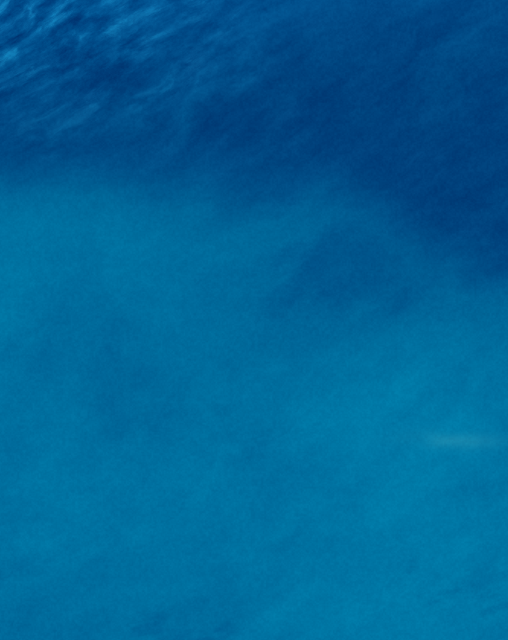
Reproduce this texture procedurally as a Shadertoy shader.

```glsl
#define DEEP vec3(0.0, 0.25, 0.48)
#define NAVY vec3(0.0, 0.305, 0.525)
#define TEAL vec3(0.0, 0.415, 0.605)
#define LAGOON vec3(0.0, 0.485, 0.66)
#define SKY_BLUE vec3(0.01, 0.345, 0.59)
#define GLINT vec3(0.12, 0.07, 0.03)
#define RIPPLE_ANGLE 0.55
#define RIPPLE_SCALE vec2(15.0, 46.0)
#define CLOUD_SCALE 3.2
#define MOTTLE 0.20
#define GRAIN 0.022

float hash(vec2 p) {
    vec3 q = fract(p.xyx * vec3(0.1031, 0.1030, 0.0973));
    q += dot(q, q.yzx + 33.33);
    return fract((q.x + q.y) * q.z);
}

float noise(vec2 p) {
    vec2 cell = floor(p), f = fract(p);
    f = f * f * f * (f * (f * 6.0 - 15.0) + 10.0);
    float low = mix(hash(cell), hash(cell + vec2(1, 0)), f.x);
    float high = mix(hash(cell + vec2(0, 1)), hash(cell + vec2(1, 1)), f.x);
    return mix(low, high, f.y);
}

// Layered noise, centred on zero
float fbm(vec2 p) {
    float sum = 0.0, gain = 0.5;
    for (int i = 0; i < 5; i++) {
        sum += gain * (noise(p) - 0.5);
        p = mat2(0.8, 0.6, -0.6, 0.8) * p * 2.03 + 17.3;
        gain *= 0.55;
    }
    return sum;
}

vec2 rotate(vec2 p, float angle) {
    float c = cos(angle), s = sin(angle);
    return vec2(c * p.x + s * p.y, c * p.y - s * p.x);
}

// Soft elliptical spot
float spot(vec2 p, vec2 centre, vec2 radius) {
    vec2 d = (p - centre) / radius;
    return exp(-dot(d, d));
}

vec3 waterColour(float tone) {
    vec3 c = mix(DEEP, NAVY, smoothstep(0.0, 0.35, tone));
    c = mix(c, TEAL, smoothstep(0.25, 0.75, tone));
    return mix(c, LAGOON, smoothstep(0.65, 1.1, tone));
}

void mainImage(out vec4 fragColor, in vec2 fragCoord) {
    vec2 uv = fragCoord / iResolution.xy;
    vec2 p = fragCoord / iResolution.y;

    // Drifting clouds, slanted wisps and small mottles
    vec2 warp = vec2(fbm(p * 4.0 + 3.0), fbm(p * 4.0 + 41.0));
    vec2 slanted = rotate(p, RIPPLE_ANGLE);
    float cloud = fbm(p * CLOUD_SCALE + warp * 0.8 + 8.0);
    float wisps = fbm(slanted * vec2(8.0, 18.0) + warp * 1.5);
    float mottle = fbm(slanted * vec2(22.0, 34.0) + warp * 3.0 + 61.0);

    // Shallow water below a sloping, ragged edge
    float edge = 0.70 - 0.14 * smoothstep(0.6, 1.05, uv.x);
    float height = uv.y - edge + 0.10 * cloud + 0.10 * wisps + 0.05 * mottle;
    float shallow = smoothstep(0.09, -0.07, height);
    float tone = mix(0.16, 0.76, shallow);

    // Broad light and dark regions
    tone += 0.18 * spot(uv, vec2(0.0, 0.57), vec2(0.28, 0.16));
    tone += 0.20 * spot(uv, vec2(0.80, 0.36), vec2(0.28, 0.12));
    tone += 0.20 * spot(uv, vec2(0.75, 0.05), vec2(0.45, 0.20));
    tone += 0.15 * spot(uv, vec2(0.10, 0.22), vec2(0.25, 0.17));
    tone -= 0.24 * spot(uv, vec2(0.68, 0.56), vec2(0.38, 0.10));
    tone -= 0.15 * spot(uv, vec2(0.25, 0.40), vec2(0.16, 0.12));
    tone -= 0.16 * spot(uv, vec2(0.80, 0.74), vec2(0.30, 0.12));
    tone += 0.32 * cloud + mix(0.30, 0.22, shallow) * wisps + MOTTLE * mottle;

    // Faint dark patches near the bottom
    float patches = smoothstep(0.10, 0.28, fbm(rotate(p, 0.3) * vec2(9.0, 22.0) + 5.0));
    tone -= 0.16 * patches * smoothstep(0.2, 0.05, uv.y);
    vec3 colour = waterColour(tone);

    // Bluer surface towards the top and its left corner
    float surface = smoothstep(0.76, 1.03, uv.y - 0.12 * uv.x + 0.10 * cloud + 0.08 * wisps);
    colour = mix(colour, SKY_BLUE, 0.85 * surface);

    // Slanted wavelets, strongest in the corner
    float crest = fbm(slanted * RIPPLE_SCALE + warp * 3.0);
    float fine = fbm(slanted * RIPPLE_SCALE * 2.1 + 29.0);
    float rough = smoothstep(0.72, 0.97, uv.y) * smoothstep(0.65, 0.05, uv.x);
    float calm = mix(0.20, 0.05, shallow);
    float swell = 0.26 * crest + 0.16 * fine;
    colour += vec3(0.25, 0.9, 0.9) * swell * (rough + calm);
    colour += vec3(0.04, 0.09, 0.08) * rough * smoothstep(0.06, 0.32, crest);

    // Pale level streak, dulled by wisps
    vec2 streakPoint = uv + vec2(0.0, 0.02 * wisps);
    float streak = spot(streakPoint, vec2(0.89, 0.313), vec2(0.09, 0.011));
    colour += GLINT * streak * (0.6 + wisps);

    // Fine grain
    float grain = noise(p * 420.0) + noise(p * 210.0 + 9.0) - 1.0;
    colour += GRAIN * vec3(0.2, 1.0, 1.0) * grain;

    fragColor = vec4(clamp(colour, 0.0, 1.0), 1.0);
}
```
